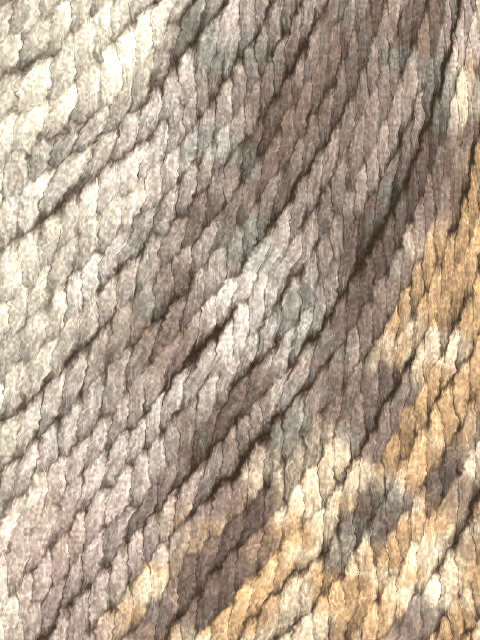
Give the GLSL for this texture, as a Shadertoy shader.

```glsl
// Soft variegated two-ply yarn: curved diagonal strands of cream, grey and tan wool.

float hash(vec2 p) {
    return fract(sin(dot(p, vec2(127.1, 311.7))) * 43758.5453);
}

float noise(vec2 p) {
    vec2 cell = floor(p), f = fract(p);
    f = f * f * (3.0 - 2.0 * f);
    return mix(mix(hash(cell), hash(cell + vec2(1, 0)), f.x),
               mix(hash(cell + vec2(0, 1)), hash(cell + vec2(1, 1)), f.x), f.y);
}

float fbm(vec2 p) {
    return 0.55 * noise(p) + 0.3 * noise(p * 2.1 + 7.3) + 0.15 * noise(p * 4.3 + 3.1);
}

// Coordinates along and across the fan of strands, steeper toward the upper right
vec2 strandSpace(vec2 p) {
    float x = p.x - 0.3;
    float across = 0.72 * p.x - 0.7 * p.y + 0.95 * x * x * p.y + 0.15 * p.y * p.y * x;
    return vec2(0.65 * p.x + 0.76 * p.y, across);
}

// Dye regions, broken up strand by strand; alpha holds the amount of cream
vec4 dyeColor(vec2 p, vec2 s, float id) {
    float patches = fbm(vec2(s.x * 6.0, id * 0.6 + 3.0));
    float blotch = fbm(p * 13.0 + 20.0);
    float jitter = 0.3 * (patches - 0.5) + 0.12 * (blotch - 0.5);
    float cream = smoothstep(0.13, -0.1, s.y + 0.05 + 0.5 * s.x + jitter);
    float warmth = smoothstep(0.07, 0.19, s.y + 0.9 * jitter);
    float dark = smoothstep(0.24, 0.0, length((p - vec2(0.54, 0.84)) * vec2(0.8, 0.6)));
    dark += 0.8 * smoothstep(0.22, 0.0, length(p - vec2(0.34, 0.2)));

    vec3 color = mix(vec3(0.76, 0.69, 0.63), vec3(0.92, 0.86, 0.80),
                     smoothstep(0.42, 0.68, patches));
    color = mix(color, vec3(0.51, 0.43, 0.38),
                clamp(dark * 0.75 + 0.7 * smoothstep(0.52, 0.3, patches), 0.0, 0.9));
    color = mix(color, vec3(0.60, 0.62, 0.57), 0.5 * smoothstep(0.55, 0.72, blotch));
    color = mix(color, vec3(0.88, 0.74, 0.69),
                0.6 * smoothstep(0.35, 0.0, length(p - vec2(0.02, 0.08))));
    vec3 warm = mix(vec3(0.88, 0.72, 0.54), vec3(0.98, 0.88, 0.74),
                    smoothstep(0.4, 0.65, blotch));
    color = mix(color, warm, warmth * smoothstep(0.26, 0.42, patches));
    color = mix(color, vec3(0.97, 0.92, 0.82), cream);
    return vec4(color, cream);
}

// Fine stray hairs, one short bent line per cell
float hairs(vec2 p) {
    float sum = 0.0;
    for (int i = 0; i < 4; i++) {
        float layer = float(i);
        vec2 g = p * (24.0 + 7.0 * layer) + layer * 5.37;
        vec2 cell = floor(g), q = fract(g) - 0.5;
        float a = 0.2 + 2.2 * hash(cell + layer * 13.0);
        q = mat2(cos(a), -sin(a), sin(a), cos(a)) * q;
        float bend = 1.6 * (hash(cell + 4.7) - 0.5);
        float d = abs(q.y + bend * (q.x * q.x - 0.06));
        sum += smoothstep(0.045, 0.0, d) * smoothstep(0.5, 0.2, length(q));
    }
    return sum;
}

void mainImage(out vec4 fragColor, in vec2 fragCoord) {
    vec2 p = fragCoord / iResolution.y;

    // Uneven lie of the strands, and a fuzzy outline
    vec2 s = strandSpace(p);
    s.y += 0.022 * (noise(p * 6.0) - 0.5) + 0.009 * (noise(p * 38.0) - 0.5);
    s += 0.005 * (vec2(noise(p * 150.0), noise(p * 150.0 + 9.0)) - 0.5);
    float lane = s.y * 23.0;
    float fuzz = noise(p * 230.0);

    // Blend the neighbouring twisted strands, the highest one on top
    vec3 sum = vec3(0.0);
    float total = 0.0;
    for (int i = -1; i <= 1; i++) {
        float k = floor(lane) + float(i);
        float r = hash(vec2(k, 3.0));
        float sway = 0.5 * (noise(vec2(s.x * 7.0, k * 7.3)) - 0.5);
        float radius = 0.46 + 0.24 * noise(vec2(s.x * 9.0, k * 3.7));
        float t = clamp((lane - k - 0.5 - sway) / radius, -1.6, 1.6);
        float phase = s.x * (19.0 + 5.0 * r) + r * 9.0 + 0.75 * t
                    + 1.1 * noise(vec2(s.x * 9.0, k * 5.1));
        float f = 2.0 * fract(phase) - 1.0;
        float ply = 1.0 - f * f;
        float lift = noise(vec2(s.x * 6.0 + 4.0, k * 2.9));
        float dome = 1.0 - t * t * (1.15 - 0.4 * ply);
        float height = dome + 0.35 * ply + 0.5 * (lift - 0.5);

        // Wool fibres follow each ply
        float fibre = 0.5 * noise(vec2(phase * 8.0, t * 2.0 + k * 3.0))
                    + 0.5 * noise(vec2(phase * 17.0, t * 4.0 + k * 5.0)) - 0.5;

        // Each ply is a rounded oval with dark ends, lit from the upper left
        vec4 dye = dyeColor(p, s, k);
        float oval = min(dome, 1.0) * (0.3 + 0.7 * sqrt(ply));
        float shade = smoothstep(-0.12, 0.75, oval + 0.35 * fibre + 0.2 * (lift - 0.5));
        shade = mix(shade, 1.0, 0.05 + 0.36 * dye.a);
        float light = 0.99 - 0.14 * t + 0.12 * f + 0.4 * fibre + 0.28 * (lift - 0.5)
                    + 0.18 * (hash(vec2(floor(phase), k)) - 0.5);
        float weight = exp(14.0 * height);
        sum += weight * mix(vec3(0.23, 0.18, 0.14), dye.rgb * light, shade);
        total += weight;
    }
    vec3 color = sum / total;

    // Wool grain, and loose hairs that catch the light
    color *= 0.97 + 0.28 * (fuzz - 0.5);
    color += color * 0.17 * hairs(p) * (0.4 + 0.6 * fuzz);
    fragColor = vec4(clamp(color, 0.0, 1.0), 1.0);
}
```
